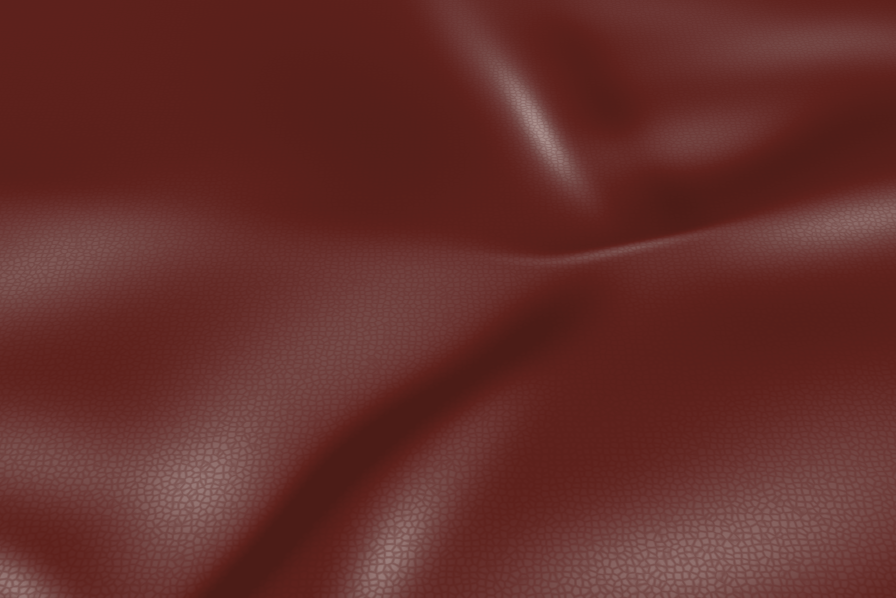
Give the GLSL for this texture, as a WebGL 1 fragment shader.

```glsl
precision highp float;
// Draped oxblood leather: soft folds, one sharp crease and a fine pebbled grain.
uniform vec2 u_resolution;

const vec3 SHADOW = vec3(0.30, 0.11, 0.09);
const vec3 OXBLOOD = vec3(0.37, 0.13, 0.11);
const vec3 WORN = vec3(0.42, 0.21, 0.20);
const vec3 DUSTY = vec3(0.46, 0.29, 0.28);
const vec3 SHEEN = vec3(0.53, 0.39, 0.38);
const vec3 PALE = vec3(0.62, 0.51, 0.50);
const vec3 GLINT = vec3(0.82, 0.72, 0.68);

vec2 hash22(vec2 p) {
  vec3 q = fract(vec3(p.xyx) * vec3(0.1031, 0.1030, 0.0973));
  q += dot(q, q.yzx + 33.33);
  return fract((q.xx + q.yz) * q.zy);
}

// Smooth two-channel value noise in 0..1.
vec2 noise2(vec2 p) {
  vec2 i = floor(p), f = fract(p);
  f = f * f * (3.0 - 2.0 * f);
  vec2 low = mix(hash22(i), hash22(i + vec2(1.0, 0.0)), f.x);
  vec2 high = mix(hash22(i + vec2(0.0, 1.0)), hash22(i + 1.0), f.x);
  return mix(low, high, f.y);
}

float bell(float x, float width) {
  return exp(-x * x / (width * width));
}

// Elliptical soft light, its long axis turned by angle.
float glow(vec2 p, vec2 centre, vec2 radius, float angle) {
  float c = cos(angle), s = sin(angle);
  vec2 d = p - centre;
  vec2 q = vec2(c * d.x + s * d.y, c * d.y - s * d.x) / radius;
  return exp(-dot(q, q));
}

// Cellular pebbles: 0 in the seams, 1 on the rounded tops.
float pebbles(vec2 p) {
  vec2 cell = floor(p), f = fract(p);
  float nearest = 8.0, second = 8.0;
  for (int j = -1; j <= 1; j++) {
    for (int i = -1; i <= 1; i++) {
      vec2 o = vec2(float(i), float(j));
      float d = length(o + 0.15 + 0.7 * hash22(cell + o) - f);
      second = min(second, max(nearest, d));
      nearest = min(nearest, d);
    }
  }
  return smoothstep(0.0, 0.6, second - nearest);
}

// Grain laid on a receding plane, so pebbles shrink towards the top.
vec2 recede(vec2 p, float horizon) {
  float depth = horizon - p.y;
  return vec2((p.x - 0.75) * 180.0, 490.0) / depth;
}

float softHighlights(vec2 p) {
  float s = 0.0;
  // left and centre
  s += 0.42 * glow(p, vec2(0.04, 0.54), vec2(0.30, 0.085), 0.30);
  s += 0.42 * glow(p, vec2(0.06, 0.23), vec2(0.26, 0.075), -0.10);
  s += 0.48 * glow(p, vec2(0.33, 0.17), vec2(0.19, 0.10), 1.05);
  s += 0.65 * glow(p, vec2(0.01, 0.01), vec2(0.13, 0.05), -0.55);
  s += 0.34 * glow(p, vec2(0.59, 0.42), vec2(0.26, 0.13), 0.55);
  // lower fold and right foreground
  s += 0.55 * glow(p, vec2(0.64, 0.05), vec2(0.14, 0.05), 1.05);
  s += 0.24 * glow(p, vec2(0.75, 0.22), vec2(0.22, 0.06), 1.00);
  s += 0.50 * glow(p, vec2(1.08, 0.04), vec2(0.28, 0.10), 0.22);
  s += 0.34 * glow(p, vec2(1.40, 0.17), vec2(0.28, 0.14), 0.35);
  // upper ripples
  s += 0.62 * glow(p, vec2(0.90, 0.78), vec2(0.11, 0.026), -0.98);
  s += 0.30 * glow(p, vec2(0.83, 0.87), vec2(0.22, 0.05), -1.02);
  s += 0.34 * glow(p, vec2(1.15, 0.77), vec2(0.16, 0.05), 0.18);
  s += 0.30 * glow(p, vec2(1.38, 0.92), vec2(0.26, 0.04), 0.10);
  s += 0.20 * glow(p, vec2(1.10, 0.97), vec2(0.25, 0.05), -0.15);
  return s;
}

float softShadows(vec2 p) {
  float s = 0.13 * glow(p, vec2(1.03, 0.81), vec2(0.22, 0.045), -1.00);
  s += 0.14 * glow(p, vec2(1.36, 0.75), vec2(0.30, 0.05), 0.38);
  s += 0.08 * glow(p, vec2(0.62, 0.78), vec2(0.28, 0.14), -0.60);
  s += 0.09 * glow(p, vec2(1.33, 0.46), vec2(0.30, 0.10), 0.10);
  // curved valley running up from the lower left
  float t = p.x - 0.37;
  float valley = p.y - (0.01 + 1.1 * t - 0.48 * t * t);
  return s + 0.36 * bell(valley, 0.065) * smoothstep(1.10, 0.85, p.x);
}

// Central crease: dark above, lit below, sharpest in the middle.
float crease(vec2 p) {
  float x = p.x - 0.92;
  float d = p.y - (0.56 + 0.05 * x + 0.16 * sqrt(x * x + 0.002));
  float focus = bell(p.x - 1.08, 0.26);
  float softness = mix(0.06, 0.007, focus);
  float lit = smoothstep(softness, -softness, d) * exp(min(d, 0.0) / 0.09);
  float rim = bell(d + 0.004, 0.009) * bell(p.x - 1.02, 0.16);
  float flare = glow(p, vec2(1.45, 0.63), vec2(0.22, 0.05), 0.2);
  float shade = smoothstep(-softness, softness, d) * exp(-max(d, 0.0) / 0.08);
  return 0.18 * lit + 0.32 * rim + 0.42 * flare * lit + 0.24 * flare - 0.10 * shade;
}

// Piecewise ramp from shadow to glint, one colour per unit of t.
vec3 leatherColour(float t) {
  vec3 c = mix(SHADOW, OXBLOOD, clamp(t, 0.0, 1.0));
  c = mix(c, WORN, clamp(t - 1.0, 0.0, 1.0));
  c = mix(c, DUSTY, clamp(t - 2.0, 0.0, 1.0));
  c = mix(c, SHEEN, clamp(t - 3.0, 0.0, 1.0));
  c = mix(c, PALE, clamp(t - 4.0, 0.0, 1.0));
  return mix(c, GLINT, clamp((t - 5.0) * 0.5, 0.0, 1.0));
}

void main() {
  vec2 p = gl_FragCoord.xy / u_resolution.y;
  vec2 draped = p + 0.022 * (noise2(p * 5.0) - 0.5);
  float light = 0.19 + softHighlights(draped) - softShadows(draped) + crease(p);
  float grain = pebbles(recede(p + 0.003 * noise2(p * 40.0), 2.4)) - 0.52;
  float relief = (0.03 + 0.30 * max(light - 0.15, 0.0)) * mix(1.0, 0.35, p.y);
  gl_FragColor = vec4(leatherColour(5.0 * (light + grain * relief)), 1.0);
}
```
